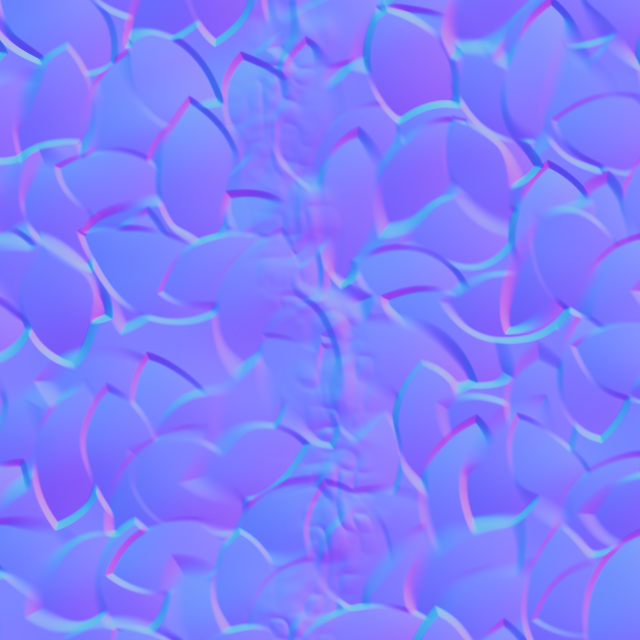
Give the GLSL for this texture map, as a three.js fragment shader.

```glsl
// Tangent-space normal map of overlapping, softly domed leaves with a crumpled seam.
varying vec2 vUv;

const float GRID = 6.7;                     // leaf cells across the canvas
const float HALF_LENGTH = 0.124;
const float HALF_WIDTH = 0.068;
const float RIM_SHARP = 0.0055;             // half width of a crisp rim
const float RIM_FADED = 0.019;              // half width where a rim melts away
const float DOME = 2.3;                     // curvature of a leaf
const vec2 MEAN_TILT = vec2(-0.03, 0.065);  // shared shingle slope
const float TILT_SPREAD = 0.19;
const float LIFT_SPREAD = 0.002;            // random height per leaf
const float WARP = 0.018;
const float SWELL = 0.012;                  // broad undulation under everything
const float SLOPE_LIMIT = 1.5;              // compression of steep slopes
const float SEAM_X = 0.485;
const float SEAM_WIDTH = 0.05;
const float FOLD_RELIEF = 0.0032;
const float CREASE_RELIEF = 0.006;
const vec2 CALM_CENTER = vec2(0.36, 0.41);
const float CALM_RADIUS = 0.17;
const float SAMPLE_STEP = 0.0025;

float hash(vec2 p) {
  return fract(sin(dot(p, vec2(127.1, 311.7))) * 43758.5453);
}

vec2 hash2(vec2 p) {
  return vec2(hash(p), hash(p + 37.3));
}

float noise(vec2 p) {
  vec2 i = floor(p);
  vec2 f = fract(p);
  f = f * f * f * (f * (f * 6.0 - 15.0) + 10.0);
  return mix(mix(hash(i), hash(i + vec2(1.0, 0.0)), f.x),
             mix(hash(i + vec2(0.0, 1.0)), hash(i + 1.0), f.x), f.y);
}

// Signed distance to a pointed lens standing on the y axis.
float lensDistance(vec2 p, float halfWidth, float halfLength) {
  float radius = (halfLength * halfLength + halfWidth * halfWidth) / (2.0 * halfWidth);
  return length(vec2(abs(p.x) + radius - halfWidth, p.y)) - radius;
}

// Lays one tilted, domed leaf into the left (0) or right (1) half of a cell.
float layLeaf(float below, vec2 p, vec2 cell, float side) {
  vec2 id = cell + 0.37 * side;
  vec2 spot = hash2(id + 3.1) * vec2(0.4, 0.9) + vec2(0.05 + 0.5 * side, 0.05);
  vec2 q = p - (cell + spot) / GRID;
  float angle = 6.2832 * hash(id + 11.7);
  float c = cos(angle);
  float s = sin(angle);
  vec2 local = vec2(c * q.x + s * q.y, c * q.y - s * q.x);
  float size = mix(0.85, 1.08, hash(id + 23.9));
  float d = lensDistance(local, HALF_WIDTH * size, HALF_LENGTH * size);

  // The rim is crisp in places and fades out in others.
  float fade = smoothstep(0.4, 0.9, noise(p * 8.0 + 40.0 * hash2(id + 91.3)));
  float rim = mix(RIM_SHARP, RIM_FADED, fade);

  vec2 tilt = MEAN_TILT * (0.4 + 1.2 * hash(id + 64.1))
            + TILT_SPREAD * (hash2(id + 51.3) - 0.5);
  float lift = LIFT_SPREAD * (hash(id + 71.9) - 0.5);
  float surface = lift + dot(tilt, q) - 0.5 * DOME * dot(q, q);
  return mix(surface, below, smoothstep(-2.0 * rim, 0.0, d));
}

// Rows are laid from top to bottom, so upper rims stay exposed.
float leafHeight(vec2 p) {
  p += WARP * (vec2(noise(p * 9.0), noise(p * 9.0 + 19.0)) - 0.5);
  vec2 cell = floor(p * GRID);
  float h = 0.0;
  for (int row = 1; row >= -1; row--) {
    for (int column = -1; column <= 1; column++) {
      vec2 id = cell + vec2(float(column), float(row));
      h = layLeaf(h, p, id, 0.0);
      h = layLeaf(h, p, id, 1.0);
    }
  }
  return h;
}

// Horizontal distance to the wandering seam line.
float seamOffset(vec2 p) {
  return p.x - SEAM_X - 0.12 * (noise(vec2(p.y * 5.0, 4.0)) - 0.5)
       - 0.035 * (noise(p * 20.0 + 8.0) - 0.5);
}

float seamMask(vec2 p) {
  float x = seamOffset(p) / SEAM_WIDTH;
  return exp(-x * x);
}

// Broad swell, fine folds along the seam and a broken crease down its middle.
float groundHeight(vec2 p) {
  float swell = noise(vec2(5.0 * p.x + 2.0 * p.y, 7.5 * p.y - 3.0 * p.x) + 13.0);
  vec2 q = p + 0.03 * vec2(noise(p * 14.0), noise(p * 14.0 + 7.0));
  float ridge = 2.0 * noise(q * vec2(36.0, 30.0)) - 1.0;
  float folds = sqrt(ridge * ridge + 0.01) + 0.4 * noise(q * 65.0 + 5.0);
  float crease = smoothstep(-0.008, 0.008, seamOffset(p))
               * smoothstep(0.3, 0.8, noise(p * 12.0 + 31.0));
  return SWELL * swell + (FOLD_RELIEF * folds + CREASE_RELIEF * crease) * seamMask(p);
}

void main() {
  vec2 p = vUv;
  vec2 dx = vec2(SAMPLE_STEP, 0.0);
  vec2 dy = dx.yx;
  vec2 leafSlope = vec2(leafHeight(p + dx) - leafHeight(p - dx),
                        leafHeight(p + dy) - leafHeight(p - dy));
  vec2 groundSlope = vec2(groundHeight(p + dx) - groundHeight(p - dx),
                          groundHeight(p + dy) - groundHeight(p - dy));

  // Leaves flatten near the seam and in a calm patch beside it.
  vec2 away = (p - CALM_CENTER) / CALM_RADIUS;
  float calm = max(0.5 * seamMask(p), 0.5 * exp(-dot(away, away)));
  vec2 slope = (leafSlope * (1.0 - calm) + groundSlope) / (2.0 * SAMPLE_STEP);
  slope /= sqrt(1.0 + SLOPE_LIMIT * SLOPE_LIMIT * dot(slope, slope));

  gl_FragColor = vec4(0.5 + 0.5 * normalize(vec3(-slope, 1.0)), 1.0);
}
```
